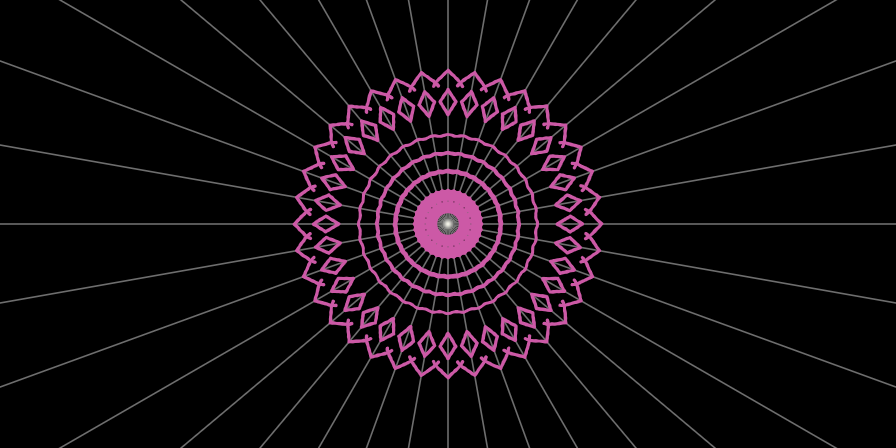
Write a Shadertoy shader that draws this background.

```glsl
// A pink mandala on black: thin grey spokes run from a glowing hub to the edges.
// The plane is folded into one mirrored sector, where a disc, wavy rings,
// diamonds and a zigzag border are drawn as distance functions.

const float TAU = 6.2831853;
const float SECTORS = 36.0;
const vec3 PINK = vec3(0.80, 0.35, 0.65);
const vec3 SPOKE_GREY = vec3(0.43);
const vec3 HUB_LIGHT = vec3(0.52, 0.52, 0.48);

// Fold the plane: x runs along the nearest spoke, y is the distance from it.
vec2 foldSector(vec2 p, float count) {
    float stepAngle = TAU / count;
    float angle = atan(p.y, p.x);
    angle -= stepAngle * floor(angle / stepAngle + 0.5);
    return length(p) * vec2(cos(angle), abs(sin(angle)));
}

float segmentDist(vec2 p, vec2 a, vec2 b) {
    vec2 ab = b - a;
    float t = clamp(dot(p - a, ab) / dot(ab, ab), 0.0, 1.0);
    return length(p - a - ab * t);
}

// Coverage of a signed distance, smoothed over about one pixel.
float fillMask(float dist, float aa) {
    return clamp(0.5 - dist / aa, 0.0, 1.0);
}

float strokeMask(float dist, float width, float aa) {
    return fillMask(abs(dist) - 0.5 * width, aa);
}

// Gradient noise, used to roughen the strokes.
vec2 hashGradient(vec2 cell) {
    float angle = TAU * fract(sin(dot(cell, vec2(127.1, 311.7))) * 43758.5);
    return vec2(cos(angle), sin(angle));
}

float gradientNoise(vec2 p) {
    vec2 i = floor(p), f = fract(p);
    vec2 u = f * f * (3.0 - 2.0 * f);
    vec2 e = vec2(0.0, 1.0);
    float low = mix(dot(hashGradient(i), f),
                    dot(hashGradient(i + e.yx), f - e.yx), u.x);
    float high = mix(dot(hashGradient(i + e.xy), f - e.xy),
                     dot(hashGradient(i + e.yy), f - e.yy), u.x);
    return mix(low, high, u.y);
}

// Central annulus with a scalloped rim and a circle of small dark holes.
float discMask(vec2 p, float r, float wave, float aa) {
    float disc = fillMask(r - 0.0775 - 0.0012 * wave, aa);
    float hub = fillMask(r - 0.024, aa);
    vec2 hole = foldSector(p, 24.0) - vec2(0.051, 0.0);
    float holes = 0.6 * fillMask(length(hole) - 0.0012, aa);
    return disc * (1.0 - hub) * (1.0 - holes);
}

// Three concentric rings, thinner and wavier outwards.
float ringsMask(float r, float wave, float aa) {
    float mask = 0.0;
    for (int i = 0; i < 3; i++) {
        float k = float(i);
        float radius = 0.1175 + 0.0403 * k + (0.0006 + 0.0005 * k) * wave;
        mask = max(mask, strokeMask(r - radius, 0.0105 - 0.0018 * k, aa));
    }
    return mask;
}

// Half a diamond, centred on the spoke.
float diamondDist(vec2 q) {
    vec2 side = vec2(0.273, 0.0175);
    return min(segmentDist(q, vec2(0.244, 0.0), side),
               segmentDist(q, side, vec2(0.300, 0.0)));
}

// Half a border tooth with a small hook under its valley.
float toothDist(vec2 q) {
    vec2 valley = vec2(0.316, 0.0275);
    return min(segmentDist(q, vec2(0.343, 0.0), valley),
               segmentDist(q, valley, vec2(0.308, 0.0215)));
}

void mainImage(out vec4 fragColor, in vec2 fragCoord) {
    vec2 p = (fragCoord - 0.5 * iResolution.xy) / iResolution.y;
    float aa = 1.0 / iResolution.y;
    float r = length(p);
    float wave = cos(SECTORS * atan(p.y, p.x));
    vec2 q = foldSector(p, SECTORS);

    // Spokes and the bright hub where they meet
    vec3 color = SPOKE_GREY * strokeMask(q.y, 0.0036, aa);
    color += HUB_LIGHT * exp(-r * r / 0.00008);

    // Pink ornaments, from the disc out to the border
    float rough = 0.0012 * gradientNoise(p * 130.0);
    float ornament = max(discMask(p, r, wave, aa), ringsMask(r + rough, wave, aa));
    float lines = min(diamondDist(q), toothDist(q)) + rough;
    ornament = max(ornament, strokeMask(lines, 0.0075, aa));

    fragColor = vec4(mix(color, PINK, ornament), 1.0);
}
```
